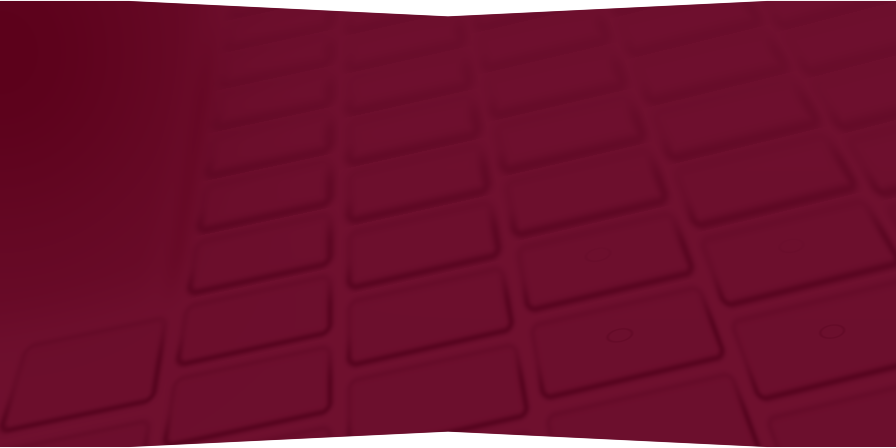
Reproduce this background procedurally as a Shadertoy shader.

```glsl
// A wine-red field with the soft relief of a keyboard seen in perspective,
// cut by white wedges above and below. Key cells come from a projective
// column coordinate and a logarithmic row coordinate; shadows trace each key.

float roundedBox(vec2 q, vec2 halfSize, float radius) {
    vec2 d = abs(q) - halfSize + radius;
    return length(max(d, 0.0)) + min(max(d.x, d.y), 0.0) - radius;
}

// Shadow strength of the key relief at p (768 x 384 grid, y downward)
float keyShadow(vec2 p) {
    // Columns fan out toward the viewer
    float spread = 1.0 + (p.y - 300.0) * 0.0011;
    float flatX = (p.x - 291.0) / spread;
    float u = flatX / (152.0 + 0.048 * flatX);
    float column = floor(u);
    float columnWidth = spread * pow(152.0 + 0.048 * flatX, 2.0) / 152.0;
    float mid = column + 0.5;
    float centerX = 291.0 + spread * 152.0 * mid / (1.0 - 0.048 * mid);

    // Rows slope upward to the right and shrink with distance
    float rowAnchor[6] = float[6](270.0, 239.0, 233.0, 250.0, 244.0, 215.0);
    float anchor = rowAnchor[int(clamp(column + 2.0, 0.0, 5.0))];
    float pitch = column < -1.5 ? 1.05 : 0.87 + 0.072 * column;
    float rowY = p.y + 0.22 * (p.x - centerX);
    float v = 6.06 * log((rowY + 188.0) / (anchor + 188.0)) / pitch - 0.08;
    float rowHeight = (rowY + 188.0) * pitch / 6.06;

    // The leftmost column holds keys only near the viewer
    if (column < -2.5 || (column < -1.5 && v < 0.0)) return 0.0;

    vec2 q = vec2((fract(u) - 0.5) * columnWidth, (fract(v) - 0.51) * rowHeight);
    vec2 halfSize = vec2(0.5 * columnWidth - 8.0, 0.41 * rowHeight);
    float d = roundedBox(q, halfSize, 8.0);

    // Sharp, strong rims in front; blurred, faint rims behind
    float focus = smoothstep(20.0, 300.0, p.y);
    float blur = mix(7.0, 3.2, focus);
    float side = q.y / halfSize.y + 0.4 * q.x / halfSize.x;
    float rim = exp(-d * d / (blur * blur)) * mix(0.3, 1.0, smoothstep(-0.5, 0.6, side));
    float face = 0.12 * smoothstep(blur, -blur, d);

    // Faint oval marks on the sharper keys
    float oval = abs(length((q + vec2(2.0, 5.0)) * vec2(1.0, 2.2)) - 11.0);
    float mark = 0.35 * smoothstep(2.5, 0.0, oval)
               * step(0.5, column) * step(column, 2.5)
               * smoothstep(180.0, 270.0, p.y) * smoothstep(305.0, 290.0, p.y);
    return (rim + face) * mix(0.22, 0.85, focus) + mark;
}

void mainImage(out vec4 fragColor, in vec2 fragCoord) {
    vec2 uv = fragCoord / iResolution.xy;
    vec2 p = vec2(uv.x, 1.0 - uv.y) * vec2(768.0, 384.0);
    float pixel = 384.0 / iResolution.y;

    vec3 wine = vec3(0.435, 0.062, 0.182);
    vec3 deepWine = vec3(0.355, 0.0, 0.1);
    vec3 shadowColor = vec3(0.34, 0.015, 0.12);

    // Dark glow in the upper left corner
    float corner = exp(-pow(length((p - vec2(0.0, 45.0)) / vec2(150.0, 165.0)), 2.0));
    vec3 color = mix(wine, deepWine, 0.92 * corner);

    // Smooth panel left of the keys, ending in a soft slanted edge
    float edge = p.x - 187.0 + 0.16 * p.y;
    float above = smoothstep(290.0, 230.0, p.y + 0.22 * (p.x - 78.0));
    float panel = 0.22 * smoothstep(8.0, -35.0, edge)
                + 0.3 * exp(-edge * edge / 90.0) * smoothstep(0.0, 90.0, p.y);
    color = mix(color, deepWine, panel * above);

    color = mix(color, shadowColor, clamp(keyShadow(p), 0.0, 1.0));

    // White wedges, deepest at the center
    float wedge = max(0.8, 14.0 - 14.0 * abs(p.x - 384.0) / 290.0);
    float inside = min(p.y, 384.0 - p.y) - wedge;
    color = mix(vec3(1.0), color, smoothstep(-0.6 * pixel, 0.6 * pixel, inside));
    fragColor = vec4(color, 1.0);
}
```
